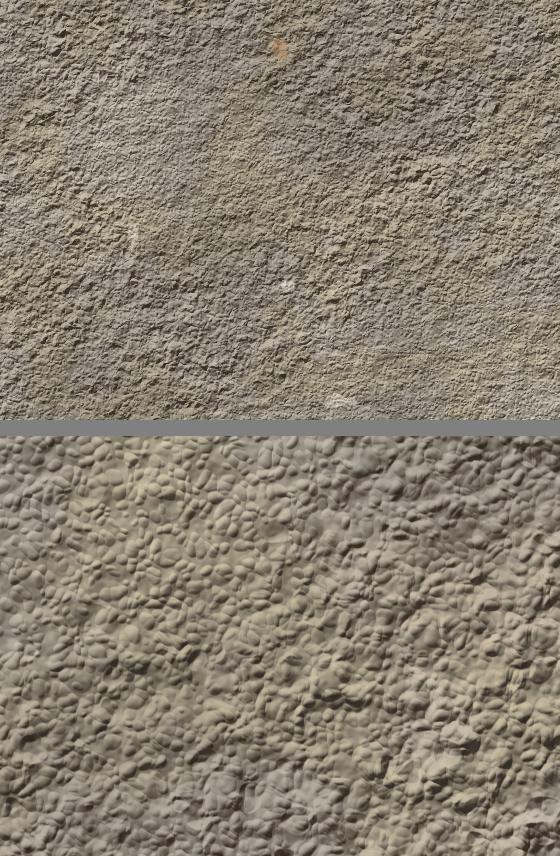
Top, the full canvas; bottom, a detail of the centre.
This texture is drawn by a Shadertoy shader. Its source:

```glsl
const vec2 LIGHT_DIR = normalize(vec2(-0.45, 0.9));
const float SUN_SIN = 0.62;
const float SUN_COS = 0.78;
const float SLOPE_STEP = 0.0019;
const float SHADOW_STEP = 0.003;
const float TONE_SHADE = 0.195;
const float TONE_RANGE = 0.54;
const float STAIN_DEPTH = 0.26;
const vec3 TINT_DARK = vec3(1.20, 1.0, 0.81);
const vec3 TINT_LIGHT = vec3(1.045, 1.0, 0.92);
const vec3 TINT_OLIVE = vec3(1.06, 1.0, 0.82);
const vec3 TINT_RUST = vec3(1.10, 0.98, 0.83);
const vec3 CHALK = vec3(0.84, 0.81, 0.75);
const vec3 CLAY = vec3(0.72, 0.58, 0.44);

vec2 hash2(vec2 p) {
    vec3 q = fract(p.xyx * vec3(0.1031, 0.1030, 0.0973));
    q += dot(q, q.yzx + 33.33);
    return fract((q.xx + q.yz) * q.zy);
}

float noise(vec2 p) {
    vec2 i = floor(p), f = fract(p);
    f = f * f * (3.0 - 2.0 * f);
    return mix(mix(hash2(i).x, hash2(i + vec2(1, 0)).x, f.x),
               mix(hash2(i + vec2(0, 1)).x, hash2(i + vec2(1, 1)).x, f.x), f.y);
}

float fbm(vec2 p) {
    float sum = 0.0, amp = 0.53;
    for (int i = 0; i < 4; i++) {
        sum += amp * noise(p);
        p = mat2(1.6, 1.2, -1.2, 1.6) * p + 17.3;
        amp *= 0.5;
    }
    return sum;
}

// Rounded grains of random size, one per cell
float grains(vec2 p, float density) {
    vec2 cell = floor(p);
    float top = 0.0;
    for (int y = -1; y <= 1; y++)
    for (int x = -1; x <= 1; x++) {
        vec2 id = cell + vec2(x, y);
        vec2 rnd = hash2(id);
        vec2 size = hash2(id + 71.7);
        vec2 d = p - id - rnd;
        float radius = mix(0.35, 0.8, size.x);
        float bump = max(0.0, 1.0 - dot(d, d) / (radius * radius));
        top = max(top, bump * radius * step(size.y, density));
    }
    return top;
}

// Plaster relief; rough is 0 on trowelled patches and 1 on coarse render
float relief(vec2 p, float rough) {
    vec2 warped = p + 0.007 * (vec2(noise(p * 70.0), noise(p * 70.0 + 40.0)) - 0.5);
    float h = mix(0.010, 0.018, rough) * fbm(p * 30.0);
    h += mix(0.0030, 0.0026, rough) * grains(warped * 135.0, 0.7);
    h += mix(0.0010, 0.0050, rough) * grains(warped * 82.0 + 9.0, 0.5);
    h += 0.009 * rough * grains(warped * 44.0 + 23.0, 0.13);
    // Sparse pits
    h -= mix(0.003, 0.007, rough) * grains(warped * 64.0 + 51.0, 0.09);
    // Broken trowel ridges
    h += 0.0018 * (1.0 - rough) * noise(vec2(p.x * 14.0, (p.y - 0.12 * p.x) * 85.0));
    return h;
}

// Trowelled areas: an oval upper patch and a band rising to the right
float trowelled(vec2 p) {
    vec2 q = p + 0.16 * (vec2(fbm(p * 6.0), fbm(p * 6.0 + 31.0)) - 0.5);
    float oval = 1.0 - smoothstep(0.7, 1.15, length((q - vec2(0.47, 0.65)) / vec2(0.25, 0.20)));
    float edge = 0.33 * smoothstep(0.45, 1.1, q.x);
    float band = 1.0 - smoothstep(-0.05, 0.03, q.y - edge);
    return max(oval, band);
}

// Flaked spots; xy is the centre, zw the half size
float chip(vec2 p, vec4 spot) {
    vec2 d = (p - spot.xy) / spot.zw;
    return 1.0 - smoothstep(0.75, 1.05, length(d) + 1.1 * (fbm(p * 45.0) - 0.5));
}

void mainImage(out vec4 fragColor, in vec2 fragCoord) {
    vec2 p = fragCoord / iResolution.y;
    float patchMask = trowelled(p);
    float rough = (1.0 - 0.9 * patchMask) * mix(0.65, 1.15, smoothstep(0.3, 0.65, fbm(p * 7.0 + 80.0)));

    // Sunlight on the slope
    float h = relief(p, rough);
    float slope = (relief(p + LIGHT_DIR * SLOPE_STEP, rough) - h) / SLOPE_STEP;
    float lit = max(0.0, (SUN_SIN - SUN_COS * slope) / sqrt(1.0 + slope * slope));

    // Cast shadows
    float block = 0.0;
    for (int i = 1; i <= 4; i++) {
        float reach = SHADOW_STEP * float(i);
        float rise = relief(p + LIGHT_DIR * reach, rough) - h;
        block = max(block, rise - reach * SUN_SIN / SUN_COS);
    }
    lit *= 1.0 - 0.85 * smoothstep(0.0, 0.0016, block);

    // Tone and stains
    float stain = fbm(p * 4.0 + 5.0);
    float tone = TONE_SHADE + TONE_RANGE * lit;
    tone *= 0.98 + 0.07 * patchMask + STAIN_DEPTH * (stain - 0.5);
    tone += 0.07 * (noise(p * 230.0) - 0.5);
    vec3 tint = mix(TINT_DARK, TINT_LIGHT, smoothstep(0.12, 0.55, tone));
    tint = mix(tint, TINT_OLIVE, 0.6 * smoothstep(0.4, 0.7, fbm(p * 9.0 + 60.0)));
    float rust = 1.0 - smoothstep(0.05, 0.28, length(p - vec2(0.85, 0.63)));
    tint = mix(tint, TINT_RUST, 0.7 * rust * smoothstep(0.3, 0.65, stain));
    vec3 color = tone * tint;

    // Exposed chalk and clay
    float chalk = max(chip(p, vec4(0.315, 0.45, 0.014, 0.028)),
                  max(chip(p, vec4(0.685, 0.32, 0.018, 0.014)),
                      chip(p, vec4(0.80, 0.045, 0.05, 0.016))));
    float clay = chip(p, vec4(0.665, 0.885, 0.020, 0.034));
    color = mix(color, CHALK * (0.6 + 0.5 * lit), 0.8 * chalk);
    color = mix(color, CLAY * (0.75 + 0.35 * lit), 0.75 * clay);

    fragColor = vec4(clamp(color, 0.0, 1.0), 1.0);
}
```
